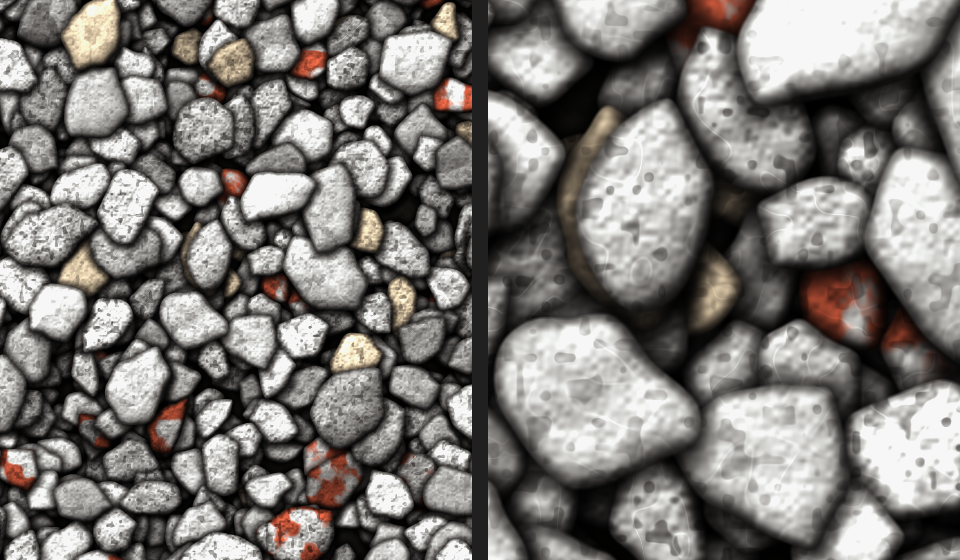
Left, the full canvas; right, a detail of the centre.
Write a Shadertoy shader that draws this texture.

```glsl
// Heap of angular grey pebbles with dark gaps and a few rust stained stones.
#define LAYERS 5
#define SIDES 6
#define CELL 0.068          // stone spacing in the lowest layer
#define CELL_GROWTH 0.0035  // spacing gained towards the top layer
#define THINNING 0.04       // stones lost towards the top layer
#define EDGE 0.002          // softness of outlines
#define SHADOW_REACH 0.017
#define GRAIN 0.75
#define RELIEF 1.0
#define RUST_SHARE 0.06
#define TAN_SHARE 0.04

const float TAU = 6.28319;
const vec3 LIGHT = vec3(-0.20, 0.45, 0.87);
const vec3 GAP = vec3(0.07, 0.07, 0.06);
const vec3 RUST = vec3(0.80, 0.36, 0.25);
const vec3 TAN = vec3(0.95, 0.87, 0.74);

vec3 hash3(vec2 p) {
    vec3 q = fract(p.xyx * vec3(0.1031, 0.1030, 0.0973));
    q += dot(q, q.yxz + 33.33);
    return fract((q.xxy + q.yzz) * q.zyx);
}

float noise(vec2 p) {
    vec2 i = floor(p), f = fract(p);
    f = f * f * (3.0 - 2.0 * f);
    vec2 e = vec2(0.0, 1.0);
    return mix(mix(hash3(i).x, hash3(i + e.yx).x, f.x),
               mix(hash3(i + e.xy).x, hash3(i + e.yy).x, f.x), f.y);
}

float fbm(vec2 p) {
    return 0.40 * noise(p * 48.0) + 0.33 * noise(p * 115.0 + 7.0)
         + 0.27 * noise(p * 250.0 + 19.0);
}

mat2 rotation(float a) {
    float c = cos(a), s = sin(a);
    return mat2(c, s, -s, c);
}

// Rounded polygon: x is 1 on the outline, yz is the gradient
vec3 polygon(vec2 p, vec2 seed) {
    float sum = 1e-9;
    vec2 grad = vec2(0.0);
    for (int k = 0; k < SIDES; k++) {
        vec3 h = hash3(seed + float(k) * vec2(17.0, 31.0));
        float a = TAU * (float(k) + 0.6 * h.x) / float(SIDES);
        vec2 dir = vec2(cos(a), sin(a)) / mix(0.72, 1.0, h.y);
        float t = max(dot(p, dir), 0.0);
        float t2 = t * t, t8 = t2 * t2 * t2 * t2;
        sum += t8 * t2;
        grad += t8 * t * dir;
    }
    float g = pow(sum, 0.1);
    return vec3(g, grad / pow(g, 9.0));
}

// Lit stone surface; grain holds mottling and relief
vec3 stoneColor(vec2 uv, vec2 q, vec2 slope, vec2 seed, vec2 grain) {
    vec3 h = hash3(seed + 71.3), k = hash3(seed + 143.7);

    // A crease splits the top into two facets
    vec2 axis = vec2(cos(TAU * h.x), sin(TAU * h.x));
    float crease = dot(q, axis) + 0.7 * (h.y - 0.5) + 0.3 * (noise(uv * 45.0) - 0.5);
    slope += axis * (0.65 * k.x * smoothstep(-0.06, 0.06, crease) - 0.2);
    vec3 normal = normalize(vec3(slope, 1.0));
    float light = 0.10 + 1.06 * max(dot(normal, LIGHT), 0.0);

    // Mottling, pits and pale veins
    float rough = mix(0.45, 1.2, k.y);
    float tone = mix(0.58, 1.13, h.z);
    tone *= 1.0 + rough * (GRAIN * (grain.x - 0.5) + RELIEF * grain.y);
    tone *= 1.0 - 0.35 * rough * smoothstep(0.66, 0.82, noise(uv * 130.0 + seed));
    float vein = abs(noise(q * 3.0 + seed) - 0.5);
    tone += 0.13 * rough * (1.0 - smoothstep(0.0, 0.06, vein));

    vec3 col = vec3(tone * light);
    float stain = smoothstep(0.38, 0.60, noise(uv * 38.0 + seed) + 0.4 * (grain.x - 0.5));
    if (k.z < RUST_SHARE) col *= mix(vec3(1.0), RUST, stain);
    else if (k.z > 1.0 - TAN_SHARE) col *= TAN;
    return col;
}

void mainImage(out vec4 fragColor, in vec2 fragCoord) {
    vec2 uv = fragCoord / iResolution.y;
    float soft = max(EDGE, 1.0 / iResolution.y);
    float mottle = fbm(uv);
    vec2 grain = vec2(mottle, mottle - fbm(uv + 0.003 * normalize(LIGHT.xy)));
    vec2 bent = uv + 0.006 * (vec2(noise(uv * 42.0), noise(uv * 42.0 + 50.0)) - 0.5);
    vec3 col = GAP * (0.5 + mottle);

    // Paint stones from the lowest layer up, each shading what lies below
    for (int i = 0; i < LAYERS; i++) {
        float level = float(i);
        float size = CELL + CELL_GROWTH * level * level;
        float brightness = mix(0.55, 1.0, sqrt(level / float(LAYERS - 1)));
        mat2 turn = rotation(level * 1.1 + 0.4);
        vec2 grid = turn * bent / size + level * 13.0;
        for (int n = 0; n < 9; n++) {
            vec2 cell = floor(grid) + vec2(n % 3 - 1, n / 3 - 1);
            vec2 seed = cell + level * 57.0 + 200.0;
            vec3 h = hash3(seed), s = hash3(seed + 311.0);
            if (h.z > 1.0 - THINNING * level * level) continue;

            vec2 p = (grid - cell - 0.5 - 0.6 * (h.xy - 0.5)) * turn * size;
            float radius = size * mix(0.40, 0.62, s.x);
            if (length(p) > 1.9 * radius + SHADOW_REACH) continue;

            float stretch = sqrt(mix(1.0, 1.65, s.y));
            mat2 shape = mat2(1.0 / stretch, 0.0, 0.0, stretch) * rotation(TAU * s.z) / radius;
            vec2 q = shape * p;
            vec3 poly = polygon(q, seed);
            vec2 grad = poly.yz * shape;
            float d = (poly.x - 1.0) / max(length(grad), 1e-3);

            // Contact shadow, longer away from the light
            float fall = d + 0.005 * dot(normalize(grad + 1e-5), LIGHT.xy);
            col *= mix(0.15, 1.0, smoothstep(-0.004, SHADOW_REACH, fall));

            float cover = clamp(0.5 - d / soft, 0.0, 1.0);
            if (cover > 0.0) {
                vec2 slope = grad * radius * 1.4 * pow(min(poly.x, 1.1), 4.0);
                vec3 stone = stoneColor(uv, q, slope, seed, grain) * brightness;
                stone *= mix(0.45, 1.0, smoothstep(0.0, 0.009, -d));
                col = mix(col, stone, cover);
            }
        }
    }

    // Warm darks, cool lights
    float lum = clamp(dot(col, vec3(0.333)), 0.0, 1.0);
    col *= mix(vec3(1.04, 0.99, 0.96), vec3(0.995, 1.005, 0.995), lum);
    fragColor = vec4(min(col, vec3(0.97)), 1.0);
}
```
